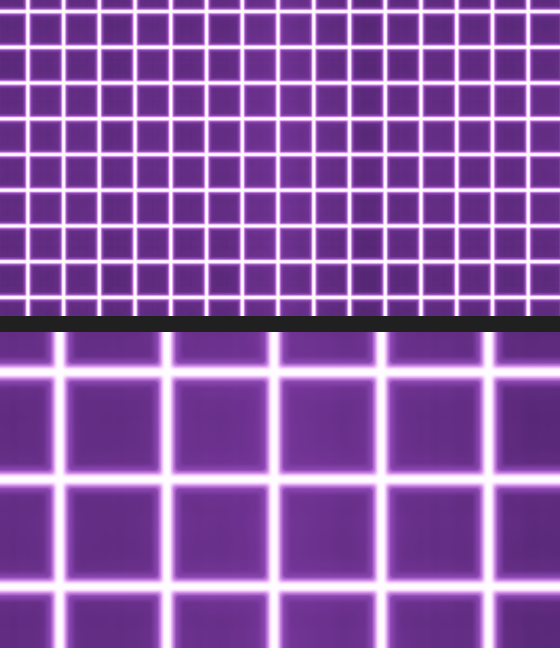
Top, the full canvas; bottom, a detail of the centre.
This pattern is drawn by a Shadertoy shader. Its source:

```glsl
// Glowing white grid lines over softly shaded purple square tiles.
#define PITCH 0.1131                   // tile size in canvas heights
#define ORIGIN vec2(-0.0062, 0.0112)   // central crossing, from the canvas centre
#define CORE   vec3(1.00, 0.99, 1.00)
#define PALE   vec3(0.98, 0.89, 1.00)
#define PINK   vec3(0.91, 0.71, 0.96)
#define LILAC  vec3(0.76, 0.48, 0.87)
#define VIOLET vec3(0.53, 0.27, 0.68)
#define MID    vec3(0.47, 0.215, 0.61)
#define DEEP   vec3(0.32, 0.145, 0.44)
#define TILE_VARIATION 0.22
#define STREAK 0.08

float hash(vec2 p) {
    vec3 h = fract(vec3(p.xyx) * 0.1031);
    h += dot(h, h.yzx + 33.33);
    return fract((h.x + h.y) * h.z);
}

// Value noise along one axis
float noise1(float x, float seed) {
    float i = floor(x), f = fract(x);
    return mix(hash(vec2(i, seed)), hash(vec2(i + 1.0, seed)), f * f * (3.0 - 2.0 * f));
}

float smoothMin(float a, float b, float k) {
    float h = max(k - abs(a - b), 0.0) / k;
    return min(a, b) - 0.25 * h * h * k;
}

// Tile shade from 0 (deep) to 1 (mid); q is in tiles, d is distance to a line
float tileTone(vec2 q, float d) {
    vec2 cell = floor(q);
    float tone = 0.23 + 0.5 * exp(-7.0 * d);
    tone += 0.42 * exp(-0.9 * abs(q.x));                // bright central column
    tone += 0.14 * exp(-0.18 * q.y * q.y);              // bright middle rows
    tone -= 0.20 * exp(-1.5 * pow(q.x - 2.4, 2.0));     // dim band to the right
    float variation = 0.6 * hash(vec2(cell.x, 7.0)) + 0.4 * hash(cell + 31.0);
    tone += TILE_VARIATION * (variation - 0.5);
    // Faint woven streaks
    tone += STREAK * (noise1(q.x * 14.0, 3.0) + noise1(q.y * 14.0, 11.0) - 1.0);
    return clamp(tone, 0.0, 1.0);
}

void mainImage(out vec4 fragColor, in vec2 fragCoord) {
    vec2 p = (fragCoord - 0.5 * iResolution.xy) / iResolution.y;
    vec2 q = (p - ORIGIN) / PITCH;

    // Distance to the nearest line, gently rounded at the tile corners
    vec2 toLine = abs(q - floor(q + 0.5));
    float d = max(smoothMin(toLine.x, toLine.y, 0.045), 0.0);

    // Glow falls from the white core through lilac into the tile
    vec3 tile = mix(DEEP, MID, tileTone(q, d));
    vec3 color = mix(CORE, PALE, smoothstep(0.015, 0.034, d));
    color = mix(color, PINK, smoothstep(0.031, 0.047, d));
    color = mix(color, LILAC, smoothstep(0.044, 0.065, d));
    color = mix(color, VIOLET, smoothstep(0.060, 0.094, d));
    color = mix(color, tile, smoothstep(0.085, 0.160, d));

    fragColor = vec4(color, 1.0);
}
```
